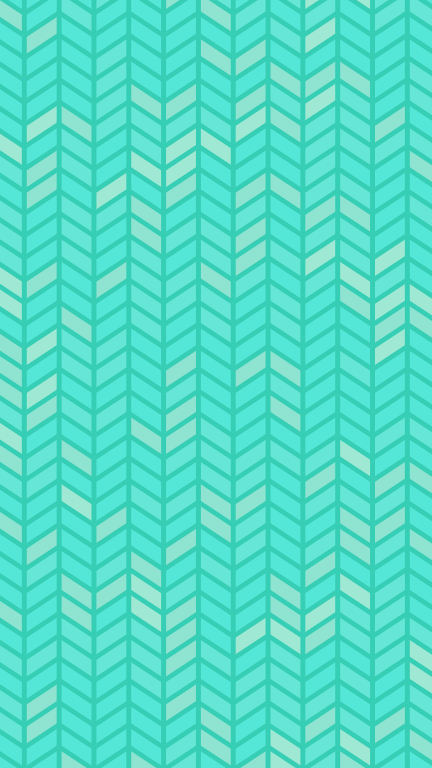
Give the GLSL for this pattern, as a Shadertoy shader.

```glsl
// Herringbone of slanted tiles: columns alternate rising and falling slopes.
// Each column is sheared to turn its tiles into boxes, then a hash per tile
// picks a teal or a pale shade over the darker joints.

// Layout, in units of the canvas width
const float COLUMN_PITCH = 0.0806;
const float COLUMN_START = 0.0563;
const float ROW_PITCH    = 0.0515;
const float ROW_START    = 0.0223;
const float SLOPE        = 0.66;
const vec2  TILE_SIZE    = vec2(0.0692, 0.0384);

// Share of tiles in each shade
const float PALE_SHARE     = 0.23;
const float PALEST_SHARE   = 0.06;
const float SOFT_TEAL_FROM = 0.70;

const vec3 JOINT     = vec3(0.21, 0.81, 0.71);
const vec3 TEAL      = vec3(0.33, 0.90, 0.84);
const vec3 SOFT_TEAL = vec3(0.40, 0.90, 0.84);
const vec3 PALE      = vec3(0.56, 0.89, 0.82);
const vec3 PALEST    = vec3(0.62, 0.91, 0.83);

// Integer hash of a tile index, in 0..1
float hashTile(ivec2 tile) {
    uint h = uint(tile.x + 512) * 1597334677u ^ uint(tile.y + 512) * 3812015801u;
    h = (h ^ (h >> 16)) * 2246822519u;
    h = (h ^ (h >> 13)) * 3266489917u;
    h ^= h >> 16;
    return float(h >> 8) / 16777216.0;
}

vec3 tileColour(ivec2 tile) {
    float pick = hashTile(tile);
    if (pick < PALEST_SHARE) return PALEST;
    if (pick < PALE_SHARE) return PALE;
    return pick < SOFT_TEAL_FROM ? TEAL : SOFT_TEAL;
}

// Edge coverage over one pixel, from a signed distance
float coverage(float dist, float pixel) {
    return clamp(0.5 - dist / pixel, 0.0, 1.0);
}

void mainImage(out vec4 fragColor, in vec2 fragCoord) {
    float pixel = 1.0 / iResolution.x;
    vec2 p = fragCoord * pixel;

    // Column and its slope direction: even ones rise to the right
    float across = (p.x - COLUMN_START) / COLUMN_PITCH;
    float column = floor(across);
    float localX = (across - column - 0.5) * COLUMN_PITCH;
    float rise = mod(column, 2.0) < 0.5 ? SLOPE : -SLOPE;

    // Row within the sheared column
    float up = (p.y - rise * localX - ROW_START) / ROW_PITCH;
    float row = floor(up);
    float localY = (up - row - 0.5) * ROW_PITCH;

    // Distances to the upright sides and the slanted sides
    float sideDist = abs(localX) - 0.5 * TILE_SIZE.x;
    float slantDist = (abs(localY) - 0.5 * TILE_SIZE.y) / sqrt(1.0 + SLOPE * SLOPE);
    float inside = coverage(sideDist, pixel) * coverage(slantDist, pixel);

    vec3 colour = mix(JOINT, tileColour(ivec2(column, row)), inside);
    fragColor = vec4(colour, 1.0);
}
```
